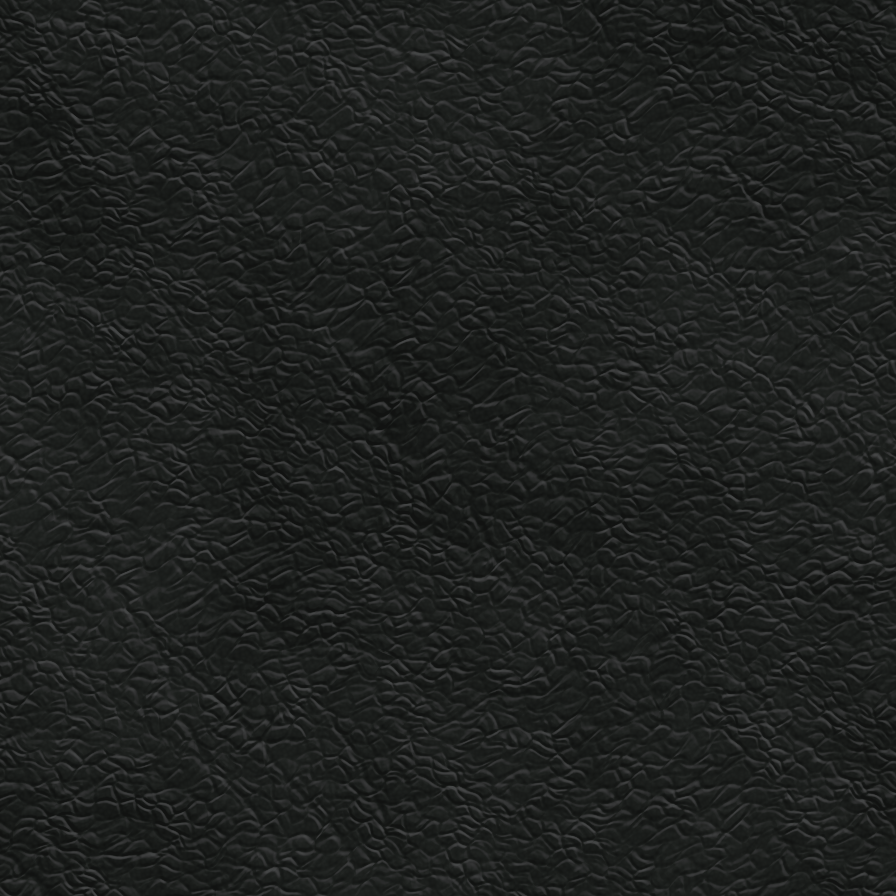
This texture is drawn by a Shadertoy shader. Its source:

```glsl
vec2 hash2(vec2 p) {
    return fract(sin(vec2(dot(p, vec2(127.1, 311.7)), dot(p, vec2(269.5, 183.3)))) * 43758.55);
}

// Cellular noise: x = distance to nearest centre, y = gap to the second nearest
vec2 cells(vec2 p) {
    vec2 id = floor(p), f = fract(p);
    float first = 8.0, second = 8.0;
    for (int j = -1; j <= 1; j++)
    for (int i = -1; i <= 1; i++) {
        vec2 g = vec2(i, j);
        float d = length(g + hash2(id + g) - f);
        second = min(second, max(first, d));
        first = min(first, d);
    }
    return vec2(first, second - first);
}

vec2 warp(vec2 p) {
    vec2 w = 0.010 * sin(p.yx * vec2(17.0, 14.0) + p * 9.0 + vec2(1.0, 4.0));
    w += 0.004 * sin(p.yx * vec2(61.0, 53.0) + p * 31.0 + vec2(2.0, 0.5));
    return p + w + 0.0018 * sin(p.yx * vec2(169.0, 183.0) - p * 97.0);
}

// Slow patches between 0 and 1
float patches(vec2 p) {
    return 0.5 + 0.25 * (sin(p.x * 9.0 + 3.0 * sin(p.y * 5.0 + 1.0))
                       + sin(p.y * 11.0 - 2.5 * sin(p.x * 7.0)));
}

// Long folds running along a direction
float crease(vec2 p, vec2 along, vec2 density) {
    vec2 q = vec2(dot(p, along), dot(p, vec2(-along.y, along.x)));
    return 1.0 - smoothstep(0.0, 0.12, cells(q * density).y);
}

float leatherHeight(vec2 p) {
    vec2 q = warp(p);
    vec2 grain = cells(q * vec2(50.0, 68.0));
    vec2 clump = cells(q * vec2(25.0, 40.0) + 7.3);
    float depth = smoothstep(0.15, 0.8, cells(q * 27.0 + 3.1).x);
    float patchy = smoothstep(0.2, 0.8, cells(q * 14.0 + 8.6).x);

    float h = (0.2 + 0.9 * depth) * smoothstep(0.0, 0.42, grain.y);
    h += (0.15 + 0.6 * patchy) * smoothstep(0.0, 0.26, clump.y);
    h -= 0.45 * grain.x * grain.x;
    h -= 0.28 * cells(q * vec2(95.0, 115.0) + 4.7).x;

    float fold = patches(p * 1.4 + 2.0);
    h -= 0.8 * smoothstep(0.3, 0.8, fold) * crease(q, vec2(0.64, -0.77), vec2(4.0, 12.0));
    h -= 0.7 * smoothstep(0.3, 0.8, 1.0 - fold) * crease(q + 5.0, vec2(0.88, 0.48), vec2(4.0, 13.0));
    return h;
}

void mainImage(out vec4 fragColor, in vec2 fragCoord) {
    vec2 p = fragCoord / iResolution.y;

    // Light from above: upper rims shine, lower rims fall into shade
    float slope = leatherHeight(p - vec2(0.0004, 0.0012))
                - leatherHeight(p + vec2(0.0004, 0.0014));
    float shine = max(slope - 0.04, 0.0), shade = max(-slope, 0.0);
    float tone = 0.110 + 0.21 * shine / (1.0 + 0.5 * shine) - 0.085 * shade / (1.0 + shade);

    // Fine pores and slow unevenness
    tone += 0.024 * (0.45 - cells(p * 190.0).x);
    tone += 0.022 * (patches(p * 0.8 + 0.4) - 0.5);
    tone += 0.022 * (0.45 - cells(warp(p) * 9.0 + 2.2).x);
    tone = clamp(tone, 0.068, 0.27);

    vec3 tint = mix(vec3(0.96, 1.05, 0.98), vec3(0.99, 1.01, 1.01), smoothstep(0.12, 0.18, tone));
    fragColor = vec4(tone * tint, 1.0);
}
```
